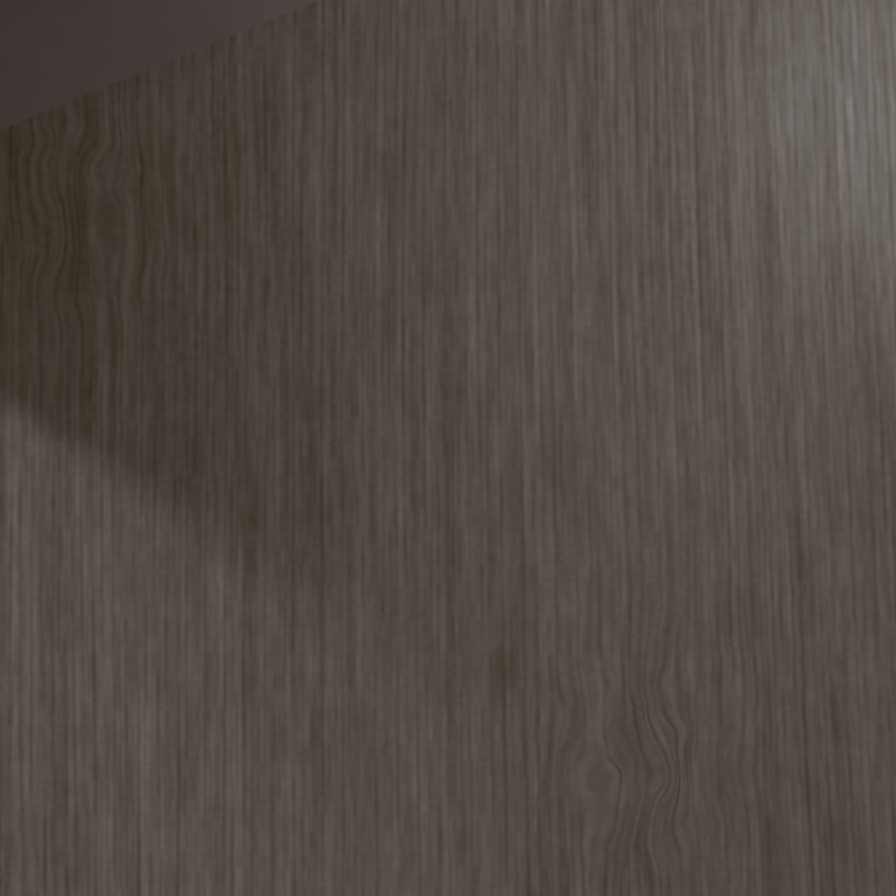
Reproduce this texture procedurally as a Shadertoy shader.

```glsl
float hash(vec2 cell) {
    return fract(sin(dot(cell, vec2(127.1, 311.7))) * 43758.5453);
}

// Smooth value noise, centred on zero
float noise(vec2 p) {
    vec2 i = floor(p), f = fract(p);
    f = f * f * (3.0 - 2.0 * f);
    float low = mix(hash(i), hash(i + vec2(1, 0)), f.x);
    float high = mix(hash(i + vec2(0, 1)), hash(i + vec2(1, 1)), f.x);
    return mix(low, high, f.y) - 0.5;
}

float blob(vec2 p, vec2 centre, vec2 radius) {
    vec2 d = (p - centre) / radius;
    return exp(-dot(d, d));
}

// Bends the fibres around a knot
vec2 bendAround(vec2 p, vec2 centre, vec2 radius, float strength) {
    float pull = blob(p, centre, radius);
    float swirl = noise(p * vec2(19.0, 15.0)) + 0.4 * noise(p * 38.0);
    p.x += pull * strength * swirl;
    return p;
}

// Thin dark pore lines, nearly evenly spaced and broken along their length
float poreLines(vec2 p, float count, float seed) {
    float drift = 7.0 * noise(p * vec2(11.0, 1.6) + seed);
    drift += 2.0 * noise(p * vec2(45.0, 4.0) + seed);
    float wave = 0.5 + 0.5 * sin(6.2832 * count * p.x + drift);
    float strength = 0.6 + 1.1 * noise(p * vec2(count * 0.7, 7.0) + seed);
    return (wave * wave - 0.375) * max(strength, 0.0);
}

// Soft fibres between the pores
float fibres(vec2 p) {
    float streaks = 0.026 * noise(p * vec2(125.0, 6.0));
    streaks += 0.032 * noise(p * vec2(190.0, 16.0) + 41.0);
    streaks += 0.030 * noise(p * vec2(250.0, 50.0) + 11.0);
    streaks += 0.020 * noise(p * vec2(62.0, 2.5) + 19.0);
    streaks += 0.008 * noise(p * vec2(24.0, 1.5) + 73.0);
    streaks -= 0.026 * poreLines(p, 88.0, 5.0);
    streaks -= 0.018 * poreLines(p, 131.0, 37.0);
    return streaks;
}

// Faint short cross marks stacked along a fibre
float ladder(vec2 p, float column, float middle) {
    float x = column + 0.008 * noise(vec2(column * 90.0, p.y * 9.0));
    float mask = blob(p, vec2(x, middle), vec2(0.007, 0.22));
    return mask * (0.6 + 0.4 * sin(p.y * 420.0 + 3.0 * noise(p * 20.0)));
}

// Broad light falling on the board
float boardLight(vec2 p) {
    float light = mix(0.256, 0.326, smoothstep(0.0, 0.70, p.x));
    light += 0.105 * blob(p, vec2(1.0, 0.90), vec2(0.18, 0.24));
    light += 0.022 * blob(p, vec2(0.85, 0.75), vec2(0.3, 0.4));
    light -= 0.025 * blob(p, vec2(0.0, 0.78), vec2(0.12, 0.2));
    light -= 0.018 * blob(p, vec2(0.9, 0.0), vec2(0.35, 0.3));

    // Shadow edge that softens towards the right
    float edge = 0.555 - 0.68 * p.x + 0.12 * p.x * p.x;
    float blur = 0.028 + 0.25 * p.x * p.x + 0.04 * p.x;
    float lit = smoothstep(-blur, blur, edge - p.y);
    return light + lit * 0.078 * (1.0 - smoothstep(0.0, 0.70, p.x));
}

// Neutral in the lights, warm in the darks
vec3 taupe(float level) {
    return level * vec3(1.0, 1.06, 1.13) - vec3(0.0, 0.049, 0.096);
}

vec3 wood(vec2 p) {
    vec2 lowKnot = vec2(0.73, 0.16), highKnot = vec2(0.10, 0.78);
    vec2 grain = bendAround(p, lowKnot, vec2(0.09, 0.11), 0.045);
    grain = bendAround(grain, highKnot, vec2(0.08, 0.13), 0.03);
    grain.x += 0.05 * (p.y - 0.5) * smoothstep(0.4, 1.0, p.x);
    grain.x += 0.005 * noise(p * vec2(5.0, 3.0));

    float light = boardLight(p);
    float streaks = fibres(grain) * (0.95 + 3.0 * (light - 0.28));
    streaks += 0.016 * noise(p * vec2(150.0, 210.0));

    // Brown stains gather by the knots and along some fibres
    float stain = 0.7 * blob(p, lowKnot, vec2(0.06, 0.12));
    stain += 0.6 * blob(p, highKnot, vec2(0.07, 0.12));
    stain += 0.8 * blob(p, vec2(0.57, 0.25), vec2(0.04, 0.03));
    stain += 0.6 * blob(p, vec2(0.82, 0.38), vec2(0.05, 0.06));
    stain += 0.6 * blob(p, vec2(0.20, 0.75), vec2(0.03, 0.03));
    stain *= 0.6 + 1.8 * noise(grain * vec2(60.0, 34.0));
    stain += 0.5 * smoothstep(0.05, 0.4, noise(grain * vec2(95.0, 5.0) + 7.0));
    stain += 0.9 * ladder(grain, 0.775, 0.68) + 0.6 * ladder(grain, 0.725, 0.65);
    stain += 0.5 * ladder(grain, 0.66, 0.75);

    vec3 color = taupe(light + streaks + 0.003);
    return color - stain * vec3(0.018, 0.021, 0.027);
}

// Smooth panel lying over the corner
vec3 panel(vec2 p) {
    float level = 0.235 + 0.17 * p.x + 0.012 * noise(p * vec2(9.0, 14.0));
    level += 0.006 * noise(p * 45.0);
    return vec3(level, level - 0.031, level - 0.046);
}

void mainImage(out vec4 fragColor, in vec2 fragCoord) {
    vec2 p = fragCoord / iResolution.xy;
    float overEdge = (p.y - 0.855 - 0.405 * p.x) * 0.927;
    float contact = exp(-abs(overEdge) * 45.0);

    vec3 board = wood(p) - 0.018 * contact;
    vec3 color = mix(board, panel(p), smoothstep(-0.003, 0.003, overEdge));
    fragColor = vec4(color, 1.0);
}
```
